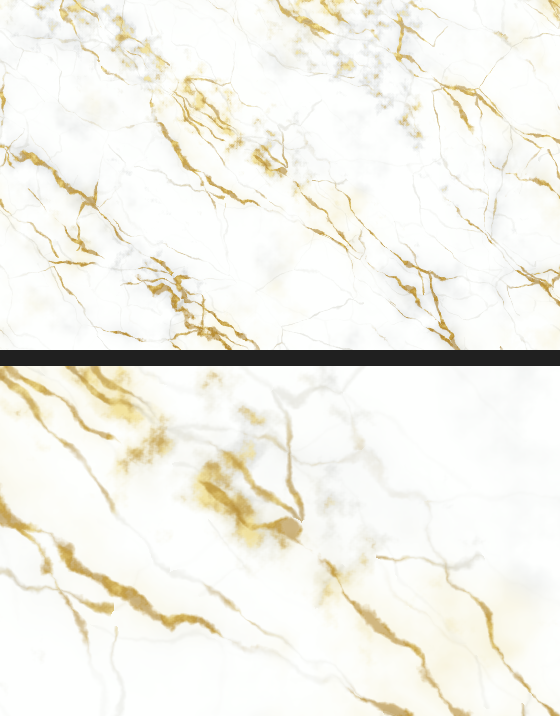
Top, the full canvas; bottom, a detail of the centre.
Write a WebGL 2 fragment shader that draws this texture.

```glsl
#version 300 es
precision highp float;
// White marble crossed by slanted gold veins, grey hairlines and pale clouds.
// Veins are borders of stretched cellular noise, bent by layered sines;
// evenly spaced diagonal seams decide where gold gathers and flakes spread.

#define STONE vec3(0.995, 1.0, 0.995)
#define CLOUD_GREY vec3(0.78, 0.79, 0.79)
#define CLOUD_CREAM vec3(0.95, 0.91, 0.74)
#define GOLD_DARK vec3(0.66, 0.47, 0.10)
#define GOLD_LIGHT vec3(0.95, 0.88, 0.58)
#define VEIN_ANGLE -0.70
#define VEIN_WIDTH 0.0095
#define SEAM_GAP 0.47
#define SEAM_START 0.42
#define FLAKE_LEVEL 0.78
#define BEND 0.055
#define SOFT 0.0024

uniform vec2 u_resolution;
out vec4 fragColor;

float hash(vec2 p) {
    return fract(sin(dot(p, vec2(127.1, 311.7))) * 43758.55);
}

vec2 hash2(vec2 p) {
    return vec2(hash(p), hash(p + 57.3));
}

// Layered, rotated sines, roughly -1 to 1
float ripple(vec2 p) {
    const mat2 turn = mat2(1.33, 1.36, -1.36, 1.33);
    float sum = 0.0, amp = 0.5;
    for (int i = 0; i < 6; i++) {
        sum += amp * sin(p.x + 1.4 * sin(p.y + float(i)));
        p = turn * p + 1.7;
        amp *= 0.56;
    }
    return sum;
}

// Cell border: x = distance in canvas units, y = border hash, z = alignment
vec3 cellBorder(vec2 p, vec2 density) {
    vec2 q = p * density, base = floor(q), f = q - base;
    vec2 nearest = vec2(0.0), home = vec2(0.0);
    float best = 9.0;
    for (int j = -1; j <= 1; j++)
    for (int i = -1; i <= 1; i++) {
        vec2 cell = vec2(i, j);
        vec2 site = cell + hash2(base + cell) - f;
        float d = dot(site, site);
        if (d < best) { best = d; nearest = site; home = cell; }
    }
    vec3 border = vec3(9.0, 0.0, 0.0);
    for (int j = -2; j <= 2; j++)
    for (int i = -2; i <= 2; i++) {
        vec2 cell = home + vec2(i, j);
        vec2 site = cell + hash2(base + cell) - f;
        vec2 gap = site - nearest;
        if (dot(gap, gap) < 0.0001) continue;
        vec2 normal = normalize(gap);
        float stretch = length(normal * density);
        float d = dot(0.5 * (site + nearest), normal) / stretch;
        if (d < border.x) {
            float id = hash(2.0 * base + cell + home + 0.37);
            border = vec3(d, id, abs(normal.y) * density.y / stretch);
        }
    }
    return border;
}

float stroke(float d, float width) {
    return (1.0 - smoothstep(width - SOFT, width + SOFT, d)) * smoothstep(0.0, SOFT, width);
}

void main() {
    vec2 p = gl_FragCoord.xy / u_resolution.y;

    // Bent coordinates: x along the veins, y across them
    vec2 bent = p + BEND * vec2(ripple(p * 4.0), ripple(p.yx * 4.0 + 7.0));
    bent += 0.008 * vec2(ripple(p * 36.0), ripple(p.yx * 36.0 + 3.0));
    vec2 along = vec2(cos(VEIN_ANGLE), sin(VEIN_ANGLE));
    vec2 v = vec2(dot(bent, along), dot(bent, vec2(-along.y, along.x)));

    // Gold gathers on the seams
    float phase = (v.y - SEAM_START) / SEAM_GAP;
    float seam = 0.5 + 0.5 * cos(6.2832 * phase);
    float activity = seam + 0.45 * ripple(p * 3.0 + 2.0) + 0.4 * smoothstep(1.2, 1.6, p.x);
    activity = clamp(activity, 0.0, 1.0);
    float patchy = ripple(p * 18.0 + 4.0);
    float grain = ripple(p * 90.0);
    float crumb = 0.0035 * ripple(p * 70.0 + 5.0);

    // Three sizes of vein network and one long vein on each seam
    vec3 large = cellBorder(v + 3.0, vec2(2.3, 5.2));
    vec3 medium = cellBorder(v + 8.0, vec2(4.4, 8.5));
    vec3 small = cellBorder(v + 5.0, vec2(9.0, 15.0));
    float spine = abs(SEAM_GAP * (fract(phase + 0.5) - 0.5) + 0.04 * ripple(p * 6.0));
    float strength = smoothstep(0.0, 0.6, large.y) * mix(0.35, 1.0, large.z * large.z) * activity;
    float gold = stroke(large.x + crumb, VEIN_WIDTH * strength * (0.45 + 0.8 * patchy));
    gold = max(gold, stroke(spine + crumb, VEIN_WIDTH * (0.15 + 0.55 * activity) * (0.45 + 0.8 * patchy)));
    float thread = smoothstep(0.3, 0.75, medium.y) * activity;
    gold = max(gold, 0.85 * stroke(medium.x + 0.5 * crumb, 0.0038 * thread * (0.6 + patchy)));
    gold *= mix(0.5, 1.0, smoothstep(-0.5, 0.2, grain));

    // Speckled flakes of pale leaf, mostly towards the top
    float flake = ripple(v * vec2(3.0, 9.0) + 1.0) + 0.75 * ripple(p * 60.0)
        + 0.75 * (p.y - 0.5) + 0.9 * (seam - 1.0) - FLAKE_LEVEL;
    float leaf = 0.8 * smoothstep(0.0, 0.5, flake);

    // Clouds and grey hairlines
    float mottle = clamp(0.55 + 0.7 * patchy + 0.4 * ripple(p * 40.0), 0.0, 1.0);
    float near = min(large.x, spine);
    float cloud = 0.6 * exp(-near / 0.024) * activity * mottle;
    cloud += 0.3 * smoothstep(0.3, 1.0, ripple(p * 9.0 + 6.0)) * mottle;
    cloud += 0.4 * smoothstep(-0.5, 0.2, flake);
    float hairline = 0.6 * stroke(large.x + 0.5 * crumb, 0.002) * (0.15 + 0.85 * activity);
    hairline += 0.55 * stroke(medium.x + 0.5 * crumb, 0.0018) * smoothstep(0.3, 0.9, medium.y);
    hairline += 0.4 * stroke(small.x + 0.5 * crumb, 0.0018) * activity * smoothstep(0.3, 0.9, small.y);
    hairline *= 0.4 + 0.6 * mottle;

    float warmth = smoothstep(-0.4, 0.6, ripple(p * 7.0 + 9.0));
    vec3 color = mix(STONE, mix(CLOUD_GREY, CLOUD_CREAM, warmth), clamp(cloud, 0.0, 0.7));
    color = mix(color, mix(CLOUD_GREY, CLOUD_CREAM, 0.3) * 0.94, clamp(hairline, 0.0, 0.8));
    float sheen = clamp(0.1 + 0.45 * p.y + 0.6 * grain, 0.0, 1.0);
    color = mix(color, mix(GOLD_DARK, GOLD_LIGHT, clamp(sheen + 0.35, 0.0, 1.0)), leaf);
    color = mix(color, mix(GOLD_DARK, GOLD_LIGHT, sheen), gold);
    fragColor = vec4(color, 1.0);
}
```
